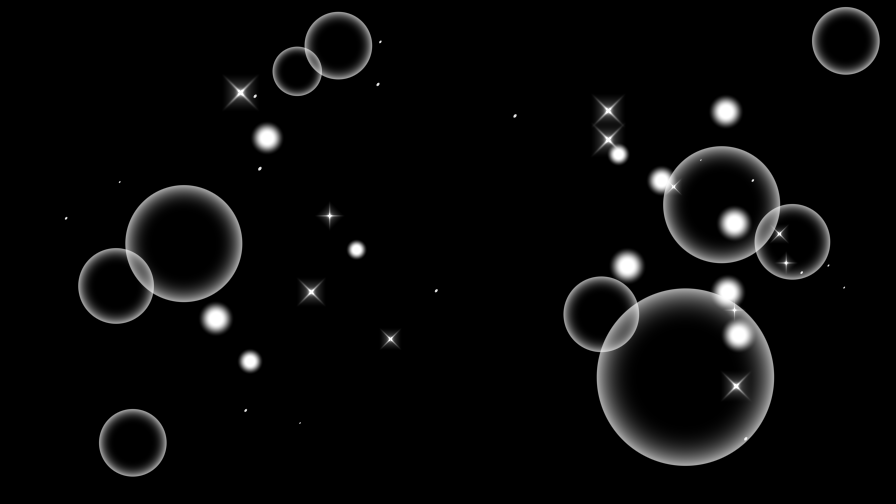
Give the GLSL for this background, as a Shadertoy shader.

```glsl
// Translucent rim-lit bubbles with soft white orbs, four-point sparkles and specks on black.
// Bubbles sit in two leaning columns of groups; the rest is spread by golden-ratio
// steps and a sine hash. All layers are combined with a screen blend.

float hash(float n) {
    return fract(sin(n * 127.1) * 43758.5453);
}

float screen(float a, float b) {
    return 1.0 - (1.0 - a) * (1.0 - clamp(b, 0.0, 1.0));
}

// Crisp outer edge, glow fading towards a hollow centre
float bubble(vec2 p, float radius, float pixel) {
    float d = length(p);
    float rim = clamp(2.0 * d / radius - 1.0, 0.0, 1.0);
    return 0.68 * pow(rim, 2.7) * smoothstep(0.75, -0.75, (d - radius) / pixel);
}

float orb(vec2 p, float radius) {
    return smoothstep(radius, 0.3 * radius, length(p));
}

// Two tapering crossed rays, a diamond haze and a bright core
float sparkle(vec2 p, float size, float pixel) {
    vec2 q = abs(p) / size;
    vec2 taper = pow(max(1.0 - q, 0.0), vec2(1.5));
    float width = max(0.045, 0.6 * pixel / size);
    vec2 ray = taper * exp(-q.yx * q.yx / (width * width));
    float haze = pow(max(1.0 - q.x - q.y, 0.0), 1.5);
    float core = exp(-dot(q, q) * 50.0);
    return 0.6 * max(ray.x, ray.y) + 0.38 * haze + 0.5 * core;
}

// Four items to the left, the others to the right, with even steps in height
vec2 scatter(float i, float seed, float low, float span) {
    float x = mix(0.37, 1.15, step(4.0, i)) + 0.43 * hash(i + seed);
    return vec2(x, low + span * fract(i * 0.618 + hash(seed)));
}

void mainImage(out vec4 fragColor, in vec2 fragCoord) {
    float pixel = 1.0 / iResolution.y;
    vec2 uv = fragCoord * pixel;
    float light = 0.0;

    // Bubble groups: three rows in each column, most with a smaller partner
    for (float i = 0.0; i < 6.0; i++) {
        float side = mod(i, 2.0);
        float row = floor(i / 2.0);
        vec2 center = vec2(0.27 + 1.09 * side + (0.1 - 0.02 * side) * row * row,
                           0.13 + 0.13 * side + (0.39 - 0.06 * side) * row);
        center += 0.02 * (vec2(hash(i + 3.0), hash(i + 9.0)) - 0.5);
        float radius = 0.067 + (row == 1.0 ? 0.049 : 0.0) + (i == 1.0 ? 0.109 : 0.0);
        light = screen(light, bubble(uv - center, radius, pixel));

        bool paired = row == 1.0 || row == 2.0 * (1.0 - side);
        if (paired) {
            float partner = min(0.73 * radius, 0.075);
            float angle = mix(3.7, 2.5 + 3.3 * row, side);
            vec2 offset = 0.83 * (radius + partner) * vec2(cos(angle), sin(angle));
            light = screen(light, bubble(uv - center - offset, partner, pixel));
        }
    }

    // Orbs and sparkles, some sparkles turned by an eighth
    for (float i = 0.0; i < 11.0; i++) {
        vec2 orbCenter = scatter(i, 21.0, 0.2, 0.58);
        light = screen(light, orb(uv - orbCenter, mix(0.018, 0.044, hash(i + 40.0))));

        vec2 p = uv - scatter(i, 57.0, 0.23, 0.64);
        if (mod(i, 3.0) < 2.0) p = vec2(p.x + p.y, p.y - p.x) * 0.7071;
        float size = mix(0.024, 0.056, pow(hash(i + 70.0), 1.5));
        light = screen(light, sparkle(p, size, pixel));
    }

    // Tiny specks, slightly stretched
    for (float i = 0.0; i < 16.0; i++) {
        vec2 p = uv - vec2(0.1 + 1.6 * hash(i + 90.0), 0.12 + 0.8 * hash(i + 120.0));
        p.y -= 0.4 * p.x;
        float radius = mix(0.0012, 0.0034, hash(i + 150.0));
        float speck = smoothstep(0.75, -0.75, (length(p) - radius) / pixel);
        light = screen(light, 0.9 * speck);
    }

    fragColor = vec4(vec3(light), 1.0);
}
```
